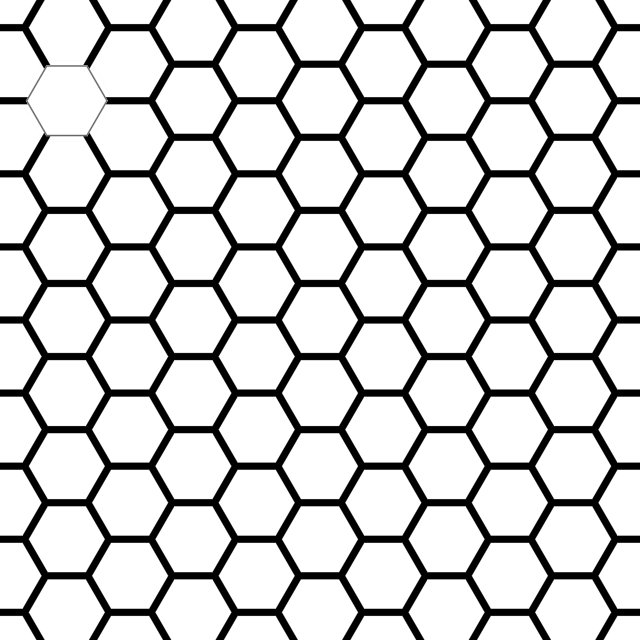
Reproduce this pattern procedurally as a Shadertoy shader.

```glsl
// Honeycomb of flat-topped white hexagons divided by black lines.
// Two staggered rectangular grids give the nearest cell centre, and a hexagonal
// distance gives the walls; one cell is worn down to a faint grey outline.

const float SQRT3 = 1.7320508;
const float WALL = 0.098; // wall width, as a share of the row pitch

// Hexagonal distance from the cell centre: 0.5 on the cell border
float hexDistance(vec2 p) {
    p = abs(p);
    return max(p.y, dot(p, vec2(0.5 * SQRT3, 0.5)));
}

// Offset from the nearest cell centre
vec2 cellOffset(vec2 p) {
    vec2 period = vec2(SQRT3, 1.0);
    vec2 a = mod(p + 0.5 * period, period) - 0.5 * period;
    vec2 b = mod(p, period) - 0.5 * period;
    return dot(a, a) < dot(b, b) ? a : b;
}

// Distance to the rays that leave the cell centre through its corners
float cornerRayDistance(vec2 p) {
    p = abs(p);
    return min(p.y, abs(dot(p, vec2(0.5 * SQRT3, -0.5))));
}

// Coverage of a smooth-edged shape from its signed distance
float coverage(float d, float pixel) {
    return 1.0 - smoothstep(-0.75 * pixel, 0.75 * pixel, d);
}

void mainImage(out vec4 fragColor, in vec2 fragCoord) {
    float rows = 8.757;
    float size = min(iResolution.x, iResolution.y);
    float pixel = rows / size;
    vec2 p = (fragCoord - 0.5 * iResolution.xy) / size * rows;

    // Regular walls
    float ink = coverage(0.5 - hexDistance(cellOffset(p)) - 0.5 * WALL, pixel);

    // Worn cell: clear its walls, keep the stubs that meet its corners
    vec2 worn = p - vec2(-2.0 * SQRT3, 3.0);
    float d = hexDistance(worn);
    float stubs = coverage(cornerRayDistance(worn) - 0.5 * WALL, pixel)
                * coverage(0.485 - d, pixel);
    ink = mix(ink, stubs, coverage(d - 0.5 - 0.6 * WALL, pixel));

    // Faint outline left just inside the worn cell
    ink = max(ink, 0.6 * coverage(abs(d - 0.476) - 0.01, pixel));

    fragColor = vec4(vec3(1.0 - ink), 1.0);
}
```
